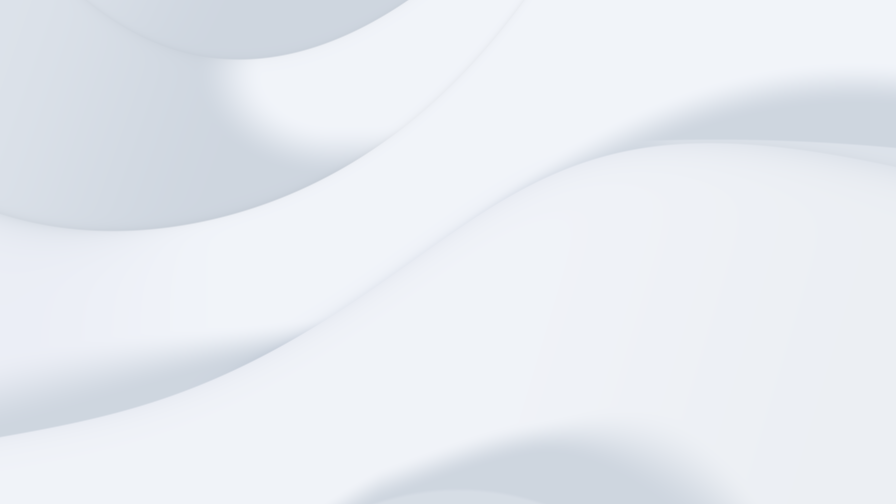
Write a Shadertoy shader that draws this background.

```glsl
// Pale, softly lit sheets that overlap in long S-shaped waves.
// Each sheet is bounded by a height curve y = f(x); crisp rims are smoothed
// steps, while the shaded hollows use wide smoothsteps and exponential falloff.

const vec3 WHITE = vec3(0.945, 0.957, 0.978);
const vec3 GREY = vec3(0.808, 0.838, 0.875);
const vec3 MIST = vec3(0.865, 0.888, 0.918);

// Rim of the bowl at the upper left
float bowlRim(float x) {
    float d = x - 0.475;
    return 0.882 + d * d * (1.14 - 0.35 * d + 0.25 * d * d);
}

// Upper rim of the diagonal band
float bandRim(float x) {
    float d = x - 0.225;
    return 0.5417 + d * d * (0.62 - 0.2 * d + 0.35 * d * d);
}

// Upper rim of the large front sheet: a logistic rise on a shallow arch
float frontRim(float x) {
    float rise = 0.668 / (1.0 + exp(-5.0 * (x - 0.84)));
    float arch = 0.104 * (x - 0.577) * (x - 0.577);
    float b = (x - 0.6) / 0.31;
    return 0.1567 + rise - arch + 0.026 * exp(-b * b);
}

// Soft top of the hollow at the bottom
float hollowTop(float x) {
    float d = x - 1.13;
    return 0.137 - d * d * max(0.7, 1.15 + 1.2 * d);
}

// 1 below the height h, 0 above, with a soft border of half width w
float below(float y, float h, float w) {
    return 1.0 - smoothstep(h - w, h + w, y);
}

// Shade that decays with the distance d from a rim
float falloff(float d, float reach) {
    return exp(-max(d, 0.0) / reach);
}

void mainImage(out vec4 fragColor, in vec2 fragCoord) {
    vec2 p = fragCoord / iResolution.xy * vec2(16.0 / 9.0, 1.0);
    float x = p.x, y = p.y;
    float edge = 1.2 / iResolution.y;

    float bowl = bowlRim(x);
    float band = bandRim(x);
    float front = frontRim(x);

    // Upper hollow, with a white lobe emerging from its right side
    vec3 hollow = mix(MIST, GREY, smoothstep(-0.15, 0.5, x + 0.35 * (0.7 - y)));
    vec2 q = max(vec2(0.66, 0.86) - p, 0.0) / vec2(0.22, 0.17);
    float lobe = 1.0 - smoothstep(0.62, 1.25, length(q));
    vec3 upper = mix(hollow, WHITE, lobe);
    upper -= 0.035 * falloff(y - band, 0.008);
    upper -= 0.02 * falloff(bowl - y, 0.012);

    // Bowl above the lobe
    vec3 bowlColor = mix(MIST, GREY, smoothstep(0.0, 0.5, x + 0.5 * (1.0 - y)));
    bowlColor -= 0.025 * falloff(y - bowl, 0.006);
    upper = mix(bowlColor, upper, below(y, bowl, edge));

    // Diagonal band, cooler toward the left and shaded below its rim
    vec3 color = mix(vec3(0.922, 0.933, 0.963), WHITE, smoothstep(0.0, 0.5, x));
    float leftShade = 1.0 - smoothstep(0.0, 0.42, x);
    color = mix(color, MIST, leftShade * falloff(band - y, 0.035));
    color -= 0.02 * falloff(band - y, 0.01);

    // Hollows behind the front sheet, at the left and at the right
    float leftTop = 0.22 + x * (0.26 - 0.12 * x);
    float leftHollow = below(y, leftTop, mix(0.075, 0.035, smoothstep(0.0, 0.6, x)));
    float rightTop = 0.836 - 0.52 * (1.7 - x) * (1.7 - x);
    float rightHollow = below(y, rightTop, 0.045);
    color = mix(color, GREY, max(leftHollow, rightHollow));

    // Thin fold resting on the front sheet at the right
    float fold = 0.723 - 0.13 * (x - 1.42) * (x - 1.42);
    float foldMask = below(y, fold, edge) * smoothstep(1.24, 1.36, x);
    color = mix(color, MIST - 0.02 * falloff(y - front, 0.01), foldMask);

    // Contact shade along the middle of the front rim
    float middle = smoothstep(0.35, 0.6, x) * (1.0 - smoothstep(1.0, 1.3, x));
    color -= vec3(0.05, 0.045, 0.035) * middle * falloff(y - front, 0.013);
    color = mix(upper, color, below(y, band, edge));

    // Front sheet, slightly duller toward the lower right
    vec3 sheet = mix(vec3(0.942, 0.953, 0.973), vec3(0.925, 0.937, 0.954),
                     smoothstep(0.9, 1.8, x + 0.3 * (0.4 - y)));
    float depth = front - y;
    float rightShade = smoothstep(1.1, 1.75, x);
    sheet -= vec3(0.032, 0.03, 0.022) * falloff(depth, 0.025);
    sheet = mix(sheet, MIST, 0.75 * rightShade * falloff(depth, 0.028));

    // Bottom hollow and the pale crease inside it
    float softness = 0.035 + 0.07 * smoothstep(1.05, 1.4, x);
    sheet = mix(sheet, GREY, below(y, hollowTop(x), softness));
    float crease = 0.028 - (x - 0.91) * (x - 0.91);
    sheet = mix(sheet, MIST, 0.55 * below(y, crease, 2.0 * edge));

    color = mix(color, sheet, below(y, front, edge));
    fragColor = vec4(clamp(color, 0.0, 1.0), 1.0);
}
```
